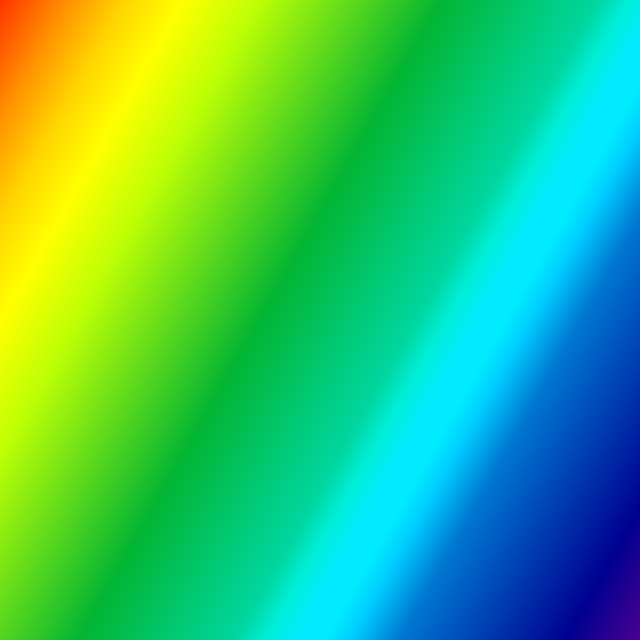
This background is drawn by a three.js fragment shader. Its source:

```glsl
// A smooth diagonal rainbow running from red at the upper left to indigo at the lower right.
varying vec2 vUv;

// Distance gained along the spectrum per unit of descent
const float SLANT = 0.567;

// Spectrum colours
const vec3 RED       = vec3(1.00, 0.20, 0.00);
const vec3 ORANGE    = vec3(1.00, 0.58, 0.00);
const vec3 GOLD      = vec3(1.00, 0.83, 0.00);
const vec3 YELLOW    = vec3(1.00, 1.00, 0.00);
const vec3 LIME      = vec3(0.74, 1.00, 0.02);
const vec3 GREEN     = vec3(0.01, 0.71, 0.20);
const vec3 SEA_GREEN = vec3(0.00, 0.84, 0.63);
const vec3 TURQUOISE = vec3(0.00, 0.93, 0.84);
const vec3 CYAN      = vec3(0.00, 0.92, 1.00);
const vec3 SKY       = vec3(0.00, 0.80, 1.00);
const vec3 BLUE      = vec3(0.00, 0.47, 0.82);
const vec3 NAVY      = vec3(0.00, 0.00, 0.57);
const vec3 INDIGO    = vec3(0.30, 0.00, 0.56);

// Stop positions along the spectrum
const float ORANGE_AT    = 0.11;
const float GOLD_AT      = 0.195;
const float YELLOW_AT    = 0.286;
const float LIME_AT      = 0.405;
const float GREEN_AT     = 0.69;
const float SEA_GREEN_AT = 0.935;
const float TURQUOISE_AT = 0.98;
const float CYAN_AT      = 1.03;
const float CYAN_END     = 1.075;
const float SKY_AT       = 1.115;
const float BLUE_AT      = 1.19;
const float NAVY_AT      = 1.45;
const float INDIGO_AT    = 1.567;

// Linear progress from one stop to the next
float ramp(float start, float end, float t) {
  return clamp((t - start) / (end - start), 0.0, 1.0);
}

vec3 spectrum(float t) {
  // Warm half
  vec3 color = mix(RED, ORANGE, ramp(0.0, ORANGE_AT, t));
  color = mix(color, GOLD, ramp(ORANGE_AT, GOLD_AT, t));
  color = mix(color, YELLOW, ramp(GOLD_AT, YELLOW_AT, t));
  color = mix(color, LIME, ramp(YELLOW_AT, LIME_AT, t));
  color = mix(color, GREEN, ramp(LIME_AT, GREEN_AT, t));

  // Cool half, with a flat cyan band
  color = mix(color, SEA_GREEN, ramp(GREEN_AT, SEA_GREEN_AT, t));
  color = mix(color, TURQUOISE, ramp(SEA_GREEN_AT, TURQUOISE_AT, t));
  color = mix(color, CYAN, ramp(TURQUOISE_AT, CYAN_AT, t));
  color = mix(color, SKY, ramp(CYAN_END, SKY_AT, t));
  color = mix(color, BLUE, ramp(SKY_AT, BLUE_AT, t));
  color = mix(color, NAVY, ramp(BLUE_AT, NAVY_AT, t));
  return mix(color, INDIGO, ramp(NAVY_AT, INDIGO_AT, t));
}

void main() {
  // Zero at the upper left corner, growing to the lower right
  float along = vUv.x + SLANT * (1.0 - vUv.y);
  gl_FragColor = vec4(spectrum(along), 1.0);
}
```
